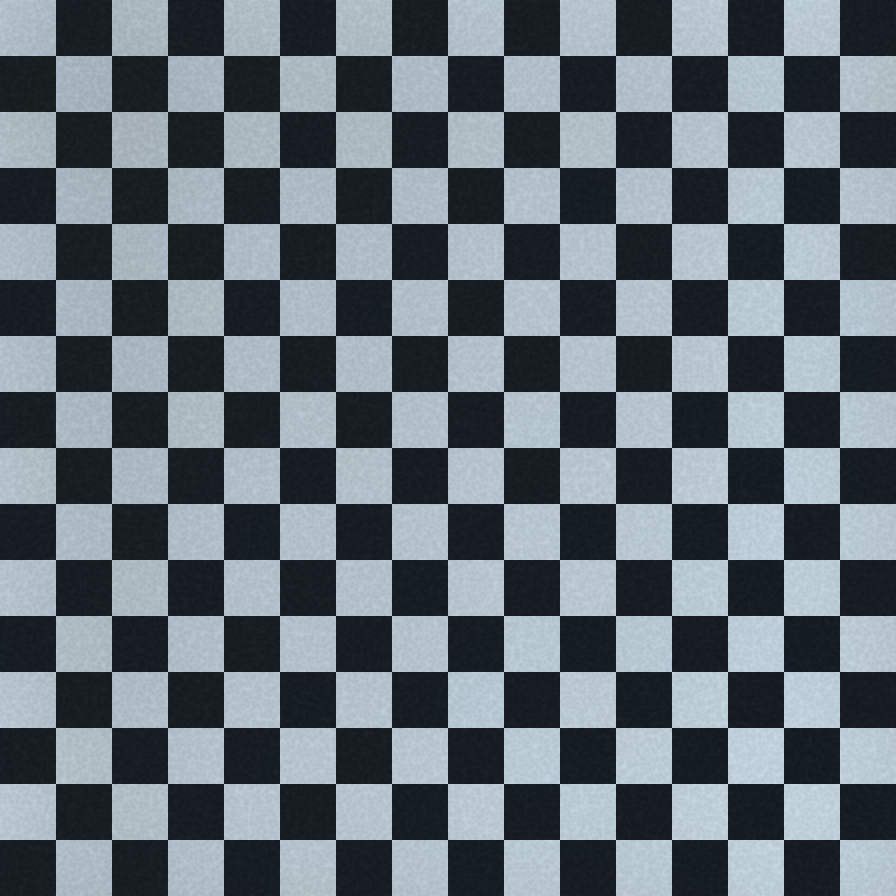
This pattern is drawn by a three.js fragment shader. Its source:

```glsl
varying vec2 vUv;

const float TAU = 6.2831853;
const float CELLS = 16.0;

vec2 hash2(vec2 p) {
  vec3 q = fract(vec3(p.xyx) * vec3(0.1031, 0.1030, 0.0973));
  q += dot(q, q.yzx + 33.33);
  return fract((q.xx + q.yz) * q.zy);
}

// Distance to the nearest scattered point, wrapping after `count` cells
float cellular(vec2 uv, float count) {
  vec2 p = uv * count;
  vec2 cell = floor(p);
  vec2 local = p - cell;
  float nearest = 2.0;
  for (int y = -1; y <= 1; y++) {
    for (int x = -1; x <= 1; x++) {
      vec2 offset = vec2(float(x), float(y));
      vec2 point = offset + hash2(mod(cell + offset, count));
      nearest = min(nearest, distance(local, point));
    }
  }
  return nearest;
}

// Periodic slow rise with a soft fall across the seam, about -1 to 1
float softRamp(float x) {
  float sum = 0.0;
  for (int k = 1; k <= 3; k++) {
    float n = float(k);
    sum -= sin(TAU * n * x) / n;
  }
  return sum / 1.45;
}

// Signed distance to the nearest cell edge, negative in even cells
vec2 edgeDistance(vec2 p) {
  return 0.5 - abs(mod(p - 0.5, 2.0) - 1.0);
}

// 1 in light squares, 0 in dark ones
float checker(vec2 p, vec2 width) {
  vec2 side = clamp(2.0 * edgeDistance(p) / width, -1.0, 1.0);
  return 0.5 - 0.5 * side.x * side.y;
}

// Fine pebbled surface, centred near zero
float grain(vec2 uv) {
  float fine = cellular(uv, 208.0) - 0.42;
  float coarse = cellular(uv, 112.0) - 0.42;
  return 0.65 * fine + 0.35 * coarse;
}

void main() {
  vec2 p = vUv * CELLS;
  vec2 width = max(fwidth(p), vec2(0.0001));
  float light = checker(p, width);

  // Uneven light: dimmer at the upper left, cooler at the lower right
  float glow = 0.56 + 0.30 * softRamp(vUv.x) - 0.18 * softRamp(vUv.y);
  glow = clamp(glow, 0.0, 1.0);
  vec3 pale = mix(vec3(0.64, 0.685, 0.715), vec3(0.75, 0.815, 0.86), glow);
  vec3 ink = mix(vec3(0.095, 0.117, 0.127), vec3(0.083, 0.108, 0.138), glow);

  // Slight tint change from square to square
  float tint = hash2(mod(floor(p), CELLS) + 7.0).x - 0.5;
  vec3 color = mix(ink, pale, light);
  color += tint * vec3(-0.006, 0.0, 0.008);

  // Leather-like grain
  color += grain(vUv) * mix(0.045, 0.09, light);

  gl_FragColor = vec4(color, 1.0);
}
```
